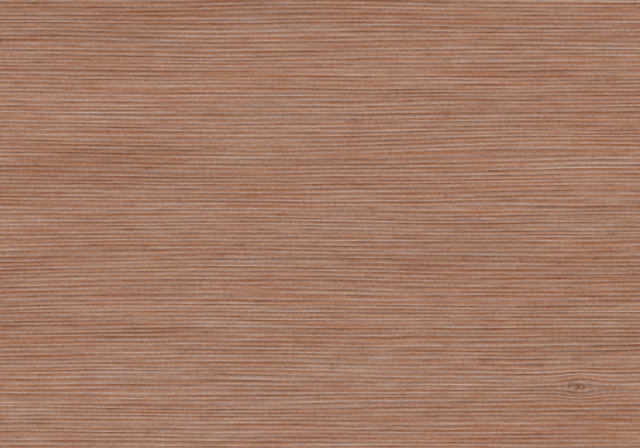
Write a Shadertoy shader that draws this texture.

```glsl
// Fine, straight-grained brown wood with a small knot near the lower right.
// Thin broken growth lines (dark, pale and orange) are laid over stretched
// gradient noise; tone and greyness then shift one mean wood colour.

const vec3 WOOD_MEAN  = vec3(0.634, 0.475, 0.394);
const vec3 TONE_STEP  = vec3(0.053, 0.055, 0.053);
const vec3 GREY_STEP  = vec3(-0.003, 0.032, 0.058);
const vec2 KNOT_PLACE = vec2(1.295, 0.136);
const float LINE_COUNT = 104.0;

float hash(vec2 cell) {
    vec3 h = fract(cell.xyx * 0.1031);
    h += dot(h, h.yzx + 33.33);
    return fract((h.x + h.y) * h.z);
}

float cornerSlope(vec2 cell, vec2 offset) {
    float angle = 6.2832 * hash(cell);
    return dot(vec2(cos(angle), sin(angle)), offset);
}

// Gradient noise, roughly -0.7 to 0.7
float noise(vec2 p) {
    vec2 cell = floor(p), f = p - cell;
    vec2 u = f * f * f * (f * (f * 6.0 - 15.0) + 10.0);
    vec2 e = vec2(1.0, 0.0);
    float low  = mix(cornerSlope(cell, f), cornerSlope(cell + e, f - e), u.x);
    float high = mix(cornerSlope(cell + e.yx, f - e.yx),
                     cornerSlope(cell + 1.0, f - 1.0), u.x);
    return mix(low, high, u.y);
}

// Noise stretched into strands; each layer gets its own seed
float strands(vec2 p, vec2 frequency, float seed) {
    return noise(p * frequency + vec2(seed * 17.3, seed * 31.7));
}

// Soft repeated line at a given phase of each growth period
float growthLine(float v, float phase, float width) {
    float d = (fract(v - phase + 0.5) - 0.5) / width;
    return exp(-d * d);
}

// Strength of a line as it fades in and out along its length
float lineStrength(vec2 along, float seed) {
    float fade = strands(along, vec2(3.5, 0.8), seed)
               + 0.6 * strands(along, vec2(13.0, 0.9), seed + 0.5);
    return clamp(0.9 + 1.5 * fade, 0.0, 1.8);
}

// Bends the grain gently, and pushes it apart around the knot
vec2 bendGrain(vec2 p, vec2 knot) {
    vec2 d = (p - knot) / vec2(0.04, 0.024);
    p.y -= (p.y - knot.y) * 0.7 * exp(-dot(d, d));
    p.y += 0.009 * strands(p, vec2(1.3, 2.5), 1.0);
    p.y += 0.0016 * strands(p, vec2(6.0, 12.0), 2.0);
    return p;
}

// Growth coordinate: one unit per line, with slightly uneven spacing
float growthCoordinate(vec2 p) {
    return p.y * LINE_COUNT
         + 1.0 * strands(p, vec2(0.8, 14.0), 3.0)
         + 0.45 * strands(p, vec2(2.0, 42.0), 4.0);
}

// Dark curved rings inside a small ellipse
float knotShade(vec2 p, vec2 knot) {
    vec2 d = (p - knot) / vec2(0.022, 0.016);
    d += 0.5 * vec2(noise(p * 60.0), noise(p * 60.0 + 9.0));
    float r = length(d);
    float sides = 0.35 + 0.65 * abs(d.x) / (r + 0.1);
    return exp(-r * r * 0.9) * sides * (0.8 + 1.0 * sin(r * 8.0 - 1.5));
}

void mainImage(out vec4 fragColor, in vec2 fragCoord) {
    vec2 p = fragCoord / iResolution.y;
    vec2 grain = bendGrain(p, KNOT_PLACE);
    float v = growthCoordinate(grain);
    vec2 along = vec2(grain.x, v);

    // Growth lines
    float darkLine   = growthLine(v, 0.5, 0.19) * lineStrength(along, 5.0);
    float paleLine   = growthLine(v, 0.88, 0.18) * lineStrength(along, 6.0);
    float orangeLine = growthLine(v, 0.2, 0.19) * lineStrength(along, 7.0);

    // Broad bands, streaks, fine fibres, speckle and short dark pores
    float band   = strands(grain, vec2(0.7, 7.0), 8.0);
    float streak = strands(grain, vec2(3.0, 36.0), 9.0);
    float fibre  = strands(grain, vec2(18.0, 150.0), 10.0);
    float speck  = strands(p, vec2(130.0, 170.0), 11.0);
    float pore   = smoothstep(0.25, 0.55, strands(grain, vec2(24.0, 115.0), 12.0));

    float tone = 0.33 - 1.4 * darkLine + 0.65 * paleLine
               + 0.65 * band + 0.65 * streak + 0.8 * fibre + 0.9 * speck
               - 0.7 * pore - 1.5 * knotShade(p, KNOT_PLACE);
    float grey = -0.07 + 1.0 * paleLine - 0.8 * orangeLine
               + 0.45 * strands(grain, vec2(0.9, 9.0), 13.0)
               + 1.0 * strands(along, vec2(4.0, 0.9), 14.0)
               + 0.6 * strands(grain, vec2(30.0, 140.0), 15.0);

    vec3 color = WOOD_MEAN + TONE_STEP * tone + GREY_STEP * grey;
    fragColor = vec4(clamp(color, 0.0, 1.0), 1.0);
}
```
